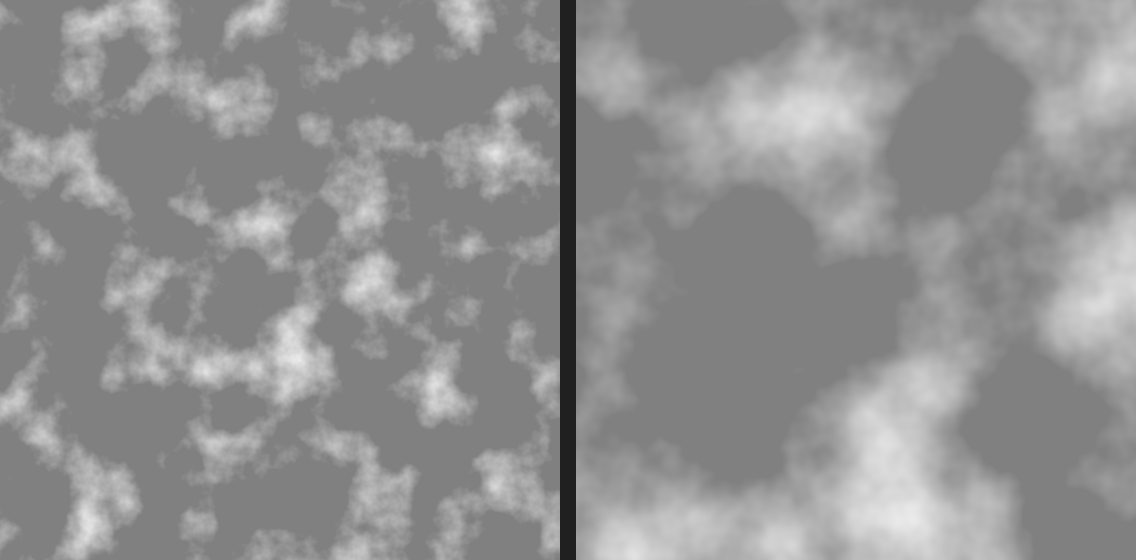
Left, the full canvas; right, a detail of the centre.
A WebGL 2 fragment shader for this texture:

```glsl
#version 300 es
precision highp float;

uniform vec2 u_resolution;
out vec4 fragColor;

const float CELLS = 8.0;       // coarse noise cells across the canvas
const int OCTAVES = 5;
const float GAIN = 0.5;        // amplitude ratio between octaves
const float BASE_GRAY = 0.5;
const float CONTRAST = 0.54;

// Integer hash of a lattice point, giving two values in -1..1
vec2 hashSigned(ivec2 cell, uint seed) {
    uvec2 h = uvec2(cell) * 1664525u + 1013904223u + seed * 747796405u;
    h.x += h.y * 1664525u;
    h.y += h.x * 1664525u;
    h ^= h >> 16u;
    h.x += h.y * 1664525u;
    h.y += h.x * 1664525u;
    h ^= h >> 16u;
    return vec2(h & 0xffffu) / 32767.5 - 1.0;
}

// Contribution of one lattice corner: its unit gradient along the offset
float cornerSlope(ivec2 cell, vec2 offset, uint seed) {
    vec2 gradient = normalize(hashSigned(cell, seed) + 1e-5);
    return dot(gradient, offset);
}

float gradientNoise(vec2 p, uint seed) {
    ivec2 cell = ivec2(floor(p));
    vec2 f = fract(p);
    vec2 blend = f * f * f * (f * (f * 6.0 - 15.0) + 10.0);
    float bottom = mix(cornerSlope(cell, f, seed),
                       cornerSlope(cell + ivec2(1, 0), f - vec2(1, 0), seed), blend.x);
    float top = mix(cornerSlope(cell + ivec2(0, 1), f - vec2(0, 1), seed),
                    cornerSlope(cell + ivec2(1, 1), f - vec2(1, 1), seed), blend.x);
    return mix(bottom, top, blend.y);
}

// Sum of octaves, each shifted so that the lattices do not line up
float cloudNoise(vec2 p, int octaves, float gain) {
    float sum = 0.0;
    float amplitude = 1.0;
    for (int i = 0; i < octaves; i++) {
        sum += amplitude * gradientNoise(p, uint(i) + 1u);
        p = p * 2.0 + vec2(0.37, 0.61);
        amplitude *= gain;
    }
    return sum;
}

void main() {
    vec2 uv = gl_FragCoord.xy / min(u_resolution.x, u_resolution.y);
    float clouds = cloudNoise(uv * CELLS + vec2(3.3, 5.7), OCTAVES, GAIN);

    // Only the positive half rises above the flat gray ground
    float gray = BASE_GRAY + CONTRAST * max(clouds, 0.0);
    fragColor = vec4(vec3(min(gray, 1.0)), 1.0);
}
```
